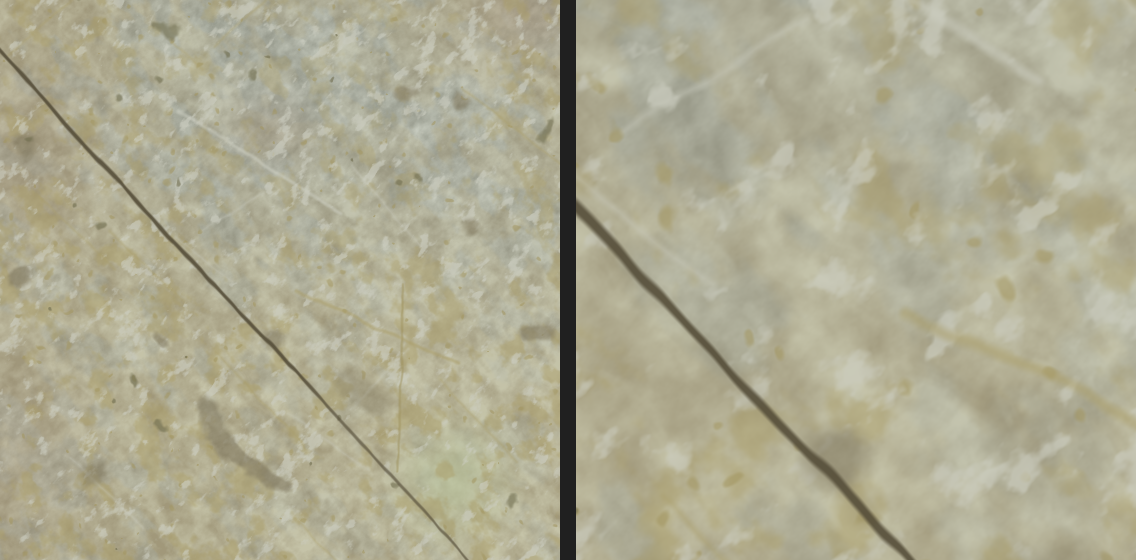
Left: the whole. Right: its middle third, enlarged.
Write a Shadertoy shader that draws this texture.

```glsl
const vec3 TAN = vec3(0.630, 0.597, 0.480);
const vec3 CREAM = vec3(0.772, 0.764, 0.658);
const vec3 BLUE_GREY = vec3(0.665, 0.685, 0.645);
const vec3 OCHRE = vec3(0.665, 0.615, 0.405);
const vec3 PALE = vec3(0.800, 0.805, 0.755);
const vec3 ROSE = vec3(0.635, 0.590, 0.505);
const vec3 STAIN = vec3(0.530, 0.500, 0.400);
const vec3 MOSS = vec3(0.440, 0.430, 0.310);
const vec3 MINT = vec3(0.715, 0.765, 0.610);
const vec3 CRACK = vec3(0.330, 0.300, 0.220);

float hash(vec2 p) {
    return fract(sin(dot(p, vec2(127.1, 311.7))) * 43758.5453);
}

float noise(vec2 p) {
    vec2 i = floor(p), f = fract(p);
    f = f * f * (3.0 - 2.0 * f);
    return mix(mix(hash(i), hash(i + vec2(1, 0)), f.x),
               mix(hash(i + vec2(0, 1)), hash(i + vec2(1, 1)), f.x), f.y);
}

float fbm(vec2 p) {
    float sum = 0.0, amp = 0.533;
    for (int i = 0; i < 4; i++) {
        sum += amp * noise(p);
        p = mat2(1.6, 1.2, -1.2, 1.6) * p + 17.3;
        amp *= 0.5;
    }
    return sum;
}

// Soft elliptical region, 1 at its centre
float glow(vec2 p, vec2 centre, vec2 radius) {
    vec2 d = (p - centre) / radius;
    return exp(-dot(d, d));
}

float stroke(vec2 p, vec2 a, vec2 b, float width, float blur) {
    vec2 ab = b - a;
    float t = clamp(dot(p - a, ab) / dot(ab, ab), 0.0, 1.0);
    return 1.0 - smoothstep(width - blur, width + blur, length(p - a - ab * t));
}

// One randomly sized spot in some cells of a grid
float specks(vec2 p, float count, float share, float seed) {
    vec2 cell = floor(p * count);
    vec2 centre = 0.3 + 0.4 * vec2(hash(cell + seed), hash(cell + seed + 5.7));
    float radius = mix(0.08, 0.26, hash(cell + seed + 9.1));
    float d = length(fract(p * count) - centre);
    return step(hash(cell + seed + 3.3), share) * (1.0 - smoothstep(radius * 0.4, radius * 1.2, d));
}

void mainImage(out vec4 fragColor, in vec2 fragCoord) {
    vec2 p = fragCoord / iResolution.y;
    float pixel = 1.0 / iResolution.y;
    vec2 grain = vec2(dot(p, vec2(0.68, -0.73)), dot(p, vec2(0.73, 0.68)));
    vec2 wobble = vec2(fbm(p * 24.0), fbm(p * 24.0 + 40.0)) - 0.5;
    vec2 rough = p + 0.035 * wobble;

    // Mottled ground, creamier towards the lower right
    float cloud = fbm(grain * vec2(5.0, 8.0) + 3.0) - 0.5;
    float mottle = fbm(grain * vec2(24.0, 38.0) + wobble) - 0.5;
    float fine = fbm(grain * vec2(90.0, 60.0) + 8.0) - 0.5;
    float lower = glow(p, vec2(0.72, 0.22), vec2(0.45, 0.40));
    float light = 0.50 + 0.65 * cloud + 1.25 * mottle + 0.65 * fine + 0.16 * lower;
    vec3 col = mix(TAN, CREAM, clamp(light, 0.0, 1.0));

    // Cool and warm regions
    float cool = glow(rough, vec2(0.52, 0.82), vec2(0.26, 0.25))
               + 0.45 * glow(rough, vec2(0.88, 0.65), vec2(0.20, 0.25));
    float coolPatch = smoothstep(0.46, 0.66, fbm(grain * vec2(17.0, 26.0) + 61.0));
    vec3 coolTone = BLUE_GREY + 0.16 * (mottle + fine);
    col = mix(col, coolTone, clamp(0.62 * cool + 0.50 * coolPatch * (1.0 - 0.6 * lower), 0.0, 0.85));
    float warm = glow(rough, vec2(0.94, 0.98), vec2(0.10, 0.09))
               + 0.6 * glow(rough, vec2(0.48, 0.77), vec2(0.08, 0.06))
               + 0.6 * glow(rough, vec2(0.04, 0.72), vec2(0.13, 0.18))
               + 0.6 * glow(rough, vec2(0.02, 0.18), vec2(0.14, 0.20));
    col = mix(col, ROSE + 0.10 * fine, 0.7 * min(warm, 1.0));
    col = mix(col, MINT, 0.55 * glow(rough, vec2(0.81, 0.14), vec2(0.08, 0.09)));

    // Ochre patches and pale flecks
    float ochre = smoothstep(0.53, 0.72, fbm(grain * vec2(26.0, 32.0) + 90.0));
    col = mix(col, OCHRE, 0.50 * ochre * (1.0 - 0.4 * min(cool, 1.0)));
    col = mix(col, OCHRE - 0.03, 0.55 * specks(rough, 38.0, 0.16, 2.0));
    float fleck = smoothstep(0.60, 0.76, fbm(grain * vec2(55.0, 36.0) + 130.0));
    col = mix(col, PALE, 0.65 * fleck);

    // Scattered faint scratches, along and across the grain
    for (int i = 0; i < 16; i++) {
        vec2 id = vec2(float(i), 4.0);
        vec2 start = vec2(hash(id), hash(id + 1.5));
        float angle = (i % 4 == 0 ? 0.65 : -0.75) + 0.3 * (hash(id + 2.5) - 0.5);
        vec2 end = start + mix(0.07, 0.24, hash(id + 3.5)) * vec2(cos(angle), sin(angle));
        float mark = stroke(p + 0.008 * wobble, start, end, 0.002, 0.002 + pixel);
        col = mix(col, i % 3 == 0 ? PALE : OCHRE, 0.38 * mark);
    }

    // Long veins
    vec2 veinP = p + 0.010 * wobble;
    col = mix(col, PALE, 0.50 * stroke(veinP, vec2(0.32, 0.80), vec2(0.61, 0.62), 0.003, 0.003));
    col = mix(col, OCHRE - 0.05, 0.50 * stroke(veinP, vec2(0.72, 0.49), vec2(0.712, 0.16), 0.002, 0.002));
    col = mix(col, OCHRE, 0.50 * stroke(veinP, vec2(0.53, 0.48), vec2(0.82, 0.35), 0.003, 0.003));

    // Worn brown stains and small dark spots
    float worn = stroke(rough, vec2(0.375, 0.27), vec2(0.405, 0.20), 0.019, 0.008);
    worn = max(worn, stroke(rough, vec2(0.405, 0.20), vec2(0.50, 0.13), 0.013, 0.006));
    worn = max(worn, 0.6 * stroke(rough, vec2(0.62, 0.32), vec2(0.67, 0.28), 0.026, 0.012));
    worn = max(worn, stroke(rough, vec2(0.04, 0.51), vec2(0.04, 0.50), 0.017, 0.007));
    worn = max(worn, stroke(rough, vec2(0.945, 0.41), vec2(0.97, 0.41), 0.019, 0.008));
    worn = max(worn, 0.9 * specks(rough, 9.0, 0.07, 12.0));
    col = mix(col, STAIN + 0.08 * fine, 0.68 * worn);
    float dark = stroke(rough, vec2(0.28, 0.955), vec2(0.31, 0.94), 0.007, 0.005);
    dark = max(dark, stroke(rough, vec2(0.968, 0.75), vec2(0.978, 0.78), 0.006, 0.004));
    dark = max(dark, specks(rough, 26.0, 0.035, 25.0));
    col = mix(col, MOSS, 0.62 * dark);

    // Diagonal crack, thinner towards its lower end
    float bend = 0.007 * (noise(vec2(p.x * 14.0, 2.0)) - 0.5) + 0.003 * (noise(vec2(p.x * 70.0, 7.0)) - 0.5);
    float offset = abs(p.y - 0.907 + 1.084 * p.x + bend) * 0.678;
    float width = mix(0.0026, 0.0012, smoothstep(0.3, 0.75, p.x)) * (0.6 + 0.8 * noise(vec2(p.x * 45.0, 11.0)));
    float line = 1.0 - smoothstep(width * 0.4, width + 0.0012 + pixel, offset);
    float strength = mix(0.88, 0.62, smoothstep(0.52, 0.62, p.x));
    col = mix(col, STAIN, 0.30 * exp(-offset * 180.0));
    col = mix(col, CRACK, strength * line);

    fragColor = vec4(col, 1.0);
}
```
